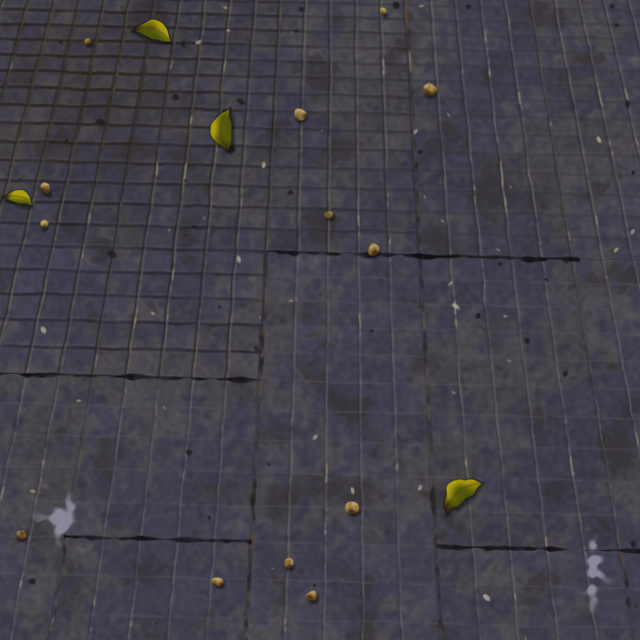
This texture is drawn by a WebGL 2 fragment shader. Its source:

```glsl
#version 300 es
precision highp float;
// Worn blue-grey paving of gridded tiles seen in perspective, with leaves and grit.
uniform vec2 u_resolution;
out vec4 fragColor;

vec2 hash2(vec2 p) {
  vec3 a = fract(p.xyx * vec3(.1031, .1030, .0973));
  a += dot(a, a.yzx + 33.33);
  return fract((a.xx + a.yz) * a.zy);
}

float gradientNoise(vec2 p) {
  vec2 i = floor(p), f = fract(p), s = f * f * (3. - 2. * f);
  vec4 corner;
  for (int k = 0; k < 4; k++) {
    vec2 o = vec2(k & 1, k >> 1);
    corner[k] = dot(hash2(i + o) * 2. - 1., f - o);
  }
  return mix(mix(corner.x, corner.y, s.x), mix(corner.z, corner.w, s.x), s.y);
}

// Coverage of a shape from its signed distance
float fill(float d, float soft) { return 1. - smoothstep(-soft, soft, d); }

vec2 turn(vec2 p, float a) {
  return vec2(cos(a) * p.x + sin(a) * p.y, cos(a) * p.y - sin(a) * p.x);
}

void main() {
  vec2 p = gl_FragCoord.xy / u_resolution;
  float soft = .7 / u_resolution.y + .0006;
  float broad = gradientNoise(p * 6. + 9.), patches = gradientNoise(p * 28.);
  float fine = gradientNoise(p * 110.), rough = gradientNoise(p * 60. + 3.);

  // Perspective grid: x counts cells across, y counts rows downwards
  vec2 q = p + .003 * vec2(gradientNoise(p * 20.), gradientNoise(p * 20. + 40.)) + .0014 * rough;
  float depth = 1. - q.y - .025 * (q.x - .55);
  vec2 size = vec2(.039 + .022 * depth, pow(depth + 1.35, 2.) / 84.8);
  vec2 cell = vec2((q.x - .44 + .055 * depth) / size.x, 48.54 - 84.8 / (depth + 1.35));
  vec2 d = (fract(cell + .5) - .5) * size;

  // Stone surface with cool and warm blotches
  float blotch = broad + patches * .8 + rough * .5;
  vec3 color = mix(vec3(.248, .242, .3), vec3(.285, .274, .294), smoothstep(-.2, .3, blotch));
  color *= 1. + .1 * (hash2(floor(cell) + 70.).x - .5) + .07 * (hash2(floor(cell / 5.) + 30.).x - .5)
         + .16 * fine + .15 * rough;
  color = mix(color, vec3(.2, .185, .2), .7 * smoothstep(.12, .42, gradientNoise(p * 15. + 80.) + rough * .5));

  // Grooves: raised, shadowed cells on the older tiles, pale lines elsewhere
  float old = cell.x < 0. && cell.y < 5. ? 1. : cell.y > 0. ? .12 : cell.x < 5. ? .7 : .45;
  float wear = clamp(.55 + 1.2 * gradientNoise(p * 14. + 5.) + .6 * fine + .6 * rough, 0., 1.);
  vec2 away = (p - vec2(.14, .86)) * vec2(6, 7);
  float stain = exp(-dot(away, away));
  float across = fill(abs(d.y) - .0016, .0022), down = fill(abs(d.x) - .0015, .0019);
  color = mix(color, vec3(.35, .34, .37), across * (1. - old) * (.2 + .5 * wear));
  color = mix(color, vec3(.13, .12, .14), fill(abs(d.y) - .0022, .0022) * old * (.25 + .5 * wear));
  color = mix(color, vec3(.34, .33, .37), fill(abs(d.y + .0045) - .001, .002) * old * .3);
  color = mix(color, vec3(.15, .14, .15), fill(abs(d.x + .0035) - .0016, .002) * (.15 + .5 * old));
  color = mix(color, mix(vec3(.37, .36, .39), vec3(.4, .37, .33), old), down * (.2 + .65 * wear));
  color = mix(color, vec3(.17, .135, .09), stain * (.2 + .65 * max(across, down)));
  float lodged = smoothstep(.2, .42, gradientNoise(p * vec2(40, 24) + 21.) + .3 * fine);
  color = mix(color, vec3(.54, .5, .43), down * lodged * .8);

  // Long seams between tile columns, with brown dirt
  float column = floor(cell.x / 5. + .5);
  float seam = (cell.x - column * 5.) * size.x;
  float strength = column == 0. ? (cell.y > 0. ? .8 : .35) : column == 1. ? .7 : cell.y > 10. ? .7 : .3;
  vec3 dirt = mix(vec3(.1, .09, .1), vec3(.32, .25, .13), smoothstep(.05, .3, gradientNoise(p * 23. + 60.)));
  color = mix(color, dirt, fill(abs(seam) - .002 - .005 * rough, .002) * strength * (.3 + .7 * wear));

  // Open cross joints: row, first cell, last cell
  vec3 joints[4] = vec3[4](vec3(0, 0, 10.2), vec3(5, -12, .2), vec3(10, -5.1, 0), vec3(10, 5, 13));
  for (int i = 0; i < 4; i++) {
    float gap = abs(cell.y - joints[i].x) * size.y - .0024 - .006 * gradientNoise(p * 25.) - .004 * rough;
    float ends = max(joints[i].y - cell.x, cell.x - joints[i].z) * size.x;
    color = mix(color, vec3(.07, .06, .075), fill(max(gap, ends), .002) * (.5 + .5 * wear));
  }

  // Chalky splashes
  float splash = exp(-40. * length(p - vec2(.1, .19))) + exp(-45. * length((p - vec2(.927, .11)) * vec2(2, .5)));
  color = mix(color, vec3(.6, .59, .67), smoothstep(.3, .7, splash + rough + patches * .4) * min(.8, splash * 2.));

  // Pale and dark grit, denser far away
  for (int i = 0; i < 80; i++) {
    vec2 seed = hash2(vec2(i, 17)), look = hash2(vec2(i, 91));
    vec2 g = turn(p - vec2(seed.x, 1. - pow(seed.y, 1.4)), look.x * 6.3) * vec2(1, 1. + look.y);
    float grit = fill(length(g) - .0022 - .005 * look.x * look.x + .004 * fine, soft * 1.5);
    vec3 pale = mix(vec3(.44, .39, .29), vec3(.72, .69, .62), look.x);
    color = mix(color, look.y < .45 ? vec3(.12, .1, .11) : pale, grit * .8);
  }

  // Ochre seeds with a shadow and a lit top
  for (int i = 0; i < 13; i++) {
    vec2 look = hash2(vec2(i, 7)), g = p - hash2(vec2(i, 43));
    float radius = .005 + .005 * look.x + .006 * rough, r = length(g);
    color *= 1. - .5 * fill(length(g + vec2(-.002, .005)) - radius, .004);
    vec3 husk = mix(vec3(.3, .19, .08), vec3(.74, .64, .38), clamp(.5 + 70. * g.y + fine, 0., 1.));
    color = mix(color, husk, fill(r - radius, .0018));
  }

  // Fallen leaves, curled along a bent midrib
  for (int i = 0; i < 4; i++) {
    float n = float(i);
    vec2 at = vec2(.03 + .2 * n + .01 * n * n + .06 * n * (n - 1.) * (n - 3.), .69 + .467 * n - .207 * n * n);
    float span = i == 0 ? .022 : .027 + .003 * n;
    vec2 l = turn(p - at, i < 2 ? -.3 : 3.4 - .9 * n) / span;
    float bend = l.y + .35 * l.x * l.x - .15 + .2 * rough;
    float blade = (abs(bend) - .48 * (1. - l.x * l.x)) * span;
    color *= 1. - .55 * fill(blade - .003 + l.y * .004, .005);
    vec3 leaf = mix(vec3(.3, .32, .04), vec3(.68, .62, .06), smoothstep(-.4, .4, bend + patches));
    leaf = mix(leaf, vec3(.2, .12, .05), smoothstep(.4, 1., -l.x) * .8 + .3 * fill(abs(bend) - .04, .08));
    color = mix(color, leaf, fill(blade, .0018));
  }
  fragColor = vec4(color, 1);
}
```
